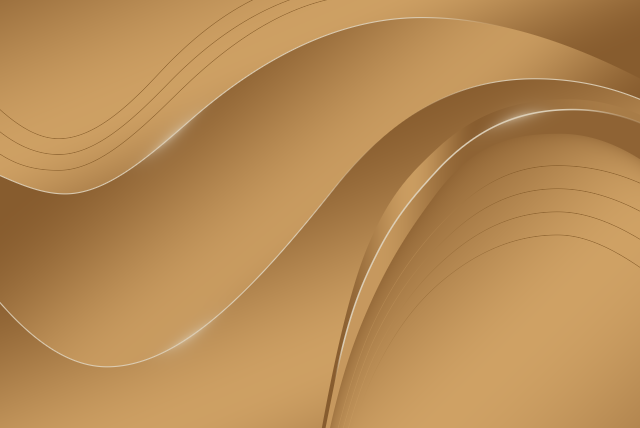
A WebGL 1 fragment shader for this background:

```glsl
precision highp float;
uniform vec2 u_resolution;

const vec3 BRONZE = vec3(0.53, 0.36, 0.18);
const vec3 GOLD = vec3(0.82, 0.64, 0.40);
const vec3 PEARL = vec3(0.87, 0.82, 0.73);
const vec3 UMBER = vec3(0.46, 0.30, 0.11);

// Height and slope of a cubic between two knots (x, y, slope)
vec2 cubic(float x, vec3 a, vec3 b) {
  float h = b.x - a.x;
  float t = clamp((x - a.x) / h, 0.0, 1.0);
  float y = mix(a.y, b.y, t * t * (3.0 - 2.0 * t))
          + h * t * (1.0 - t) * (a.z * (1.0 - t) - b.z * t);
  float slope = 6.0 * t * (1.0 - t) * (b.y - a.y) / h
              + a.z * (1.0 - t) * (1.0 - 3.0 * t) + b.z * t * (3.0 * t - 2.0);
  return vec2(y + slope * (x - a.x - h * t), slope);
}

// Signed distance to a smooth curve through five knots, positive above it
float curve(vec2 p, vec3 a, vec3 b, vec3 c, vec3 d, vec3 e) {
  vec2 f = p.x < b.x ? cubic(p.x, a, b)
         : p.x < c.x ? cubic(p.x, b, c)
         : p.x < d.x ? cubic(p.x, c, d) : cubic(p.x, d, e);
  return (p.y - f.x) / sqrt(1.0 + f.y * f.y);
}

// Rises from lo to peak, falls again to hi
float ramp(float s, float lo, float peak, float hi) {
  return smoothstep(lo, peak, s) * (1.0 - smoothstep(peak, hi, s));
}

vec3 metal(float t) {
  return mix(BRONZE, GOLD, t);
}

float fill(float d, float px) {
  return clamp(0.5 - d / px, 0.0, 1.0);
}

float stroke(float d, float halfWidth, float px) {
  return fill(abs(d) - halfWidth, px);
}

// Soft glint stretched along an edge
float glint(float d, float along) {
  return 0.55 * exp(-abs(d) / 0.012 - along * along / 0.004);
}

void main() {
  float px = 1.0 / u_resolution.y;
  vec2 p = gl_FragCoord.xy * px;
  vec2 q = vec2(p.x, 1.0 - p.y);

  // Edges of the layers, from back to front
  float wave = curve(p, vec3(0.0, 0.59, -0.45), vec3(0.152, 0.547, 0.0),
    vec3(0.449, 0.723, 0.87), vec3(0.986, 0.959, 0.0), vec3(1.5, 0.814, -0.52));
  float fold = curve(p, vec3(0.0, 0.293, -1.15), vec3(0.25, 0.143, 0.0),
    vec3(0.781, 0.56, 1.25), vec3(1.25, 0.816, 0.0), vec3(1.5, 0.766, -0.42));
  float rim = curve(p, vec3(0.752, 0.0, 5.5), vec3(0.859, 0.424, 2.4),
    vec3(1.016, 0.648, 0.95), vec3(1.328, 0.768, 0.0), vec3(1.5, 0.73, -0.45));
  float ridge = curve(p, vec3(0.781, 0.102, 5.0), vec3(0.879, 0.404, 2.0),
    vec3(1.016, 0.596, 1.1), vec3(1.338, 0.744, 0.0), vec3(1.5, 0.711, -0.42));
  float dome = curve(p, vec3(0.771, 0.0, 4.5), vec3(0.859, 0.277, 2.3),
    vec3(1.016, 0.543, 1.35), vec3(1.309, 0.6875, 0.0), vec3(1.5, 0.625, -0.65));

  // Back sheet with fine contour lines
  vec3 col = metal(0.95 * ramp(dot(q, vec2(0.39, 0.92)), -0.2, 0.34, 0.68));
  for (int i = 0; i < 3; i++) {
    float k = float(i);
    float d = curve(p, vec3(0.0, 0.744 - 0.052 * k, -0.9 + 0.12 * k),
      vec3(0.137, 0.676 - 0.037 * k, 0.0),
      vec3(0.371 + 0.025 * k, 0.828 - 0.02 * k, 1.08 - 0.05 * k),
      vec3(0.59 + 0.086 * k, 1.0, 0.5 - 0.13 * k), vec3(1.0, 1.2, 0.5));
    col = mix(col, UMBER, 0.75 * stroke(d, 0.0006, px));
  }

  // Broad wave
  col = mix(col, metal(0.88 * ramp(dot(q, vec2(0.64, 0.77)), 0.38, 0.83, 1.16)), fill(wave, px));
  float waveFade = 1.0 - smoothstep(0.95, 1.2, p.x);
  col = mix(col, PEARL, 0.9 * waveFade * stroke(wave, 0.0013, px));
  col = mix(col, PEARL, glint(wave, p.x - 0.40));

  // Lower fold
  col = mix(col, metal(0.95 * ramp(dot(q, vec2(0.39, 0.92)), 0.56, 1.07, 1.5)), fill(fold, px));
  float foldFade = 1.0 - ramp(p.x, 0.68, 0.92, 1.2);
  col = mix(col, PEARL, 0.9 * foldFade * stroke(fold, 0.0013, px));
  col = mix(col, PEARL, glint(fold, p.x - 0.44));

  // Arched band and its bright ridge
  float bandTone = 0.9 * ramp(p.x, 0.77, 0.96, 1.12) + 0.45 * smoothstep(1.1, 1.45, p.x);
  col = mix(col, metal(bandTone), fill(rim, px));
  col = mix(col, metal(0.1 + 0.75 * (1.0 - smoothstep(0.88, 1.1, p.x))), fill(ridge, px));
  float ridgeFade = smoothstep(0.1, 0.2, p.y) * (1.0 - 0.8 * smoothstep(1.3, 1.5, p.x));
  col = mix(col, PEARL, 0.95 * ridgeFade * stroke(ridge, 0.0018, px));
  col = mix(col, PEARL, glint(ridge, p.x - 1.21));

  // Dome, shaded under its edge
  float domeTone = 0.12 + 0.85 * ramp(dot(q, vec2(0.7, 0.72)), 0.9, 1.43, 2.15);
  domeTone *= 1.0 - 0.5 * exp(-abs(dome) / 0.025);
  vec3 domeCol = metal(domeTone);
  for (int i = 0; i < 4; i++) {
    float k = float(i);
    float d = curve(p, vec3(0.79 + 0.012 * k, 0.0, 3.8 - 0.2 * k),
      vec3(0.879, 0.258 - 0.04 * k, 2.0),
      vec3(1.055, 0.502 - 0.047 * k, 1.0 - 0.08 * k),
      vec3(1.303, 0.613 - 0.054 * k, 0.0), vec3(1.5, 0.57 - 0.066 * k, -0.45 - 0.08 * k));
    vec3 ink = mix(GOLD, UMBER, smoothstep(0.95, 1.2, p.x + 0.06 * k));
    float strength = 0.35 + 0.4 * smoothstep(1.05, 1.3, p.x);
    domeCol = mix(domeCol, ink, strength * stroke(d, 0.0006, px));
  }
  col = mix(col, domeCol, fill(dome, px));

  gl_FragColor = vec4(col, 1.0);
}
```
